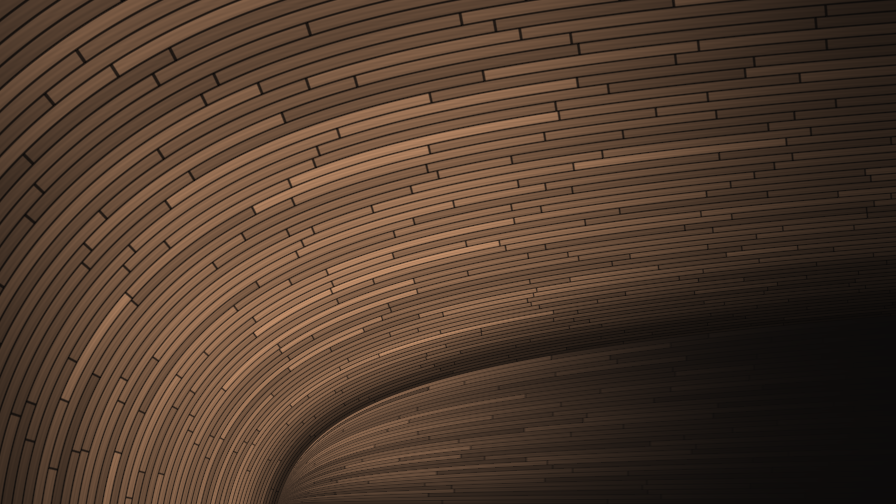
Write a Shadertoy shader that draws this texture.

```glsl
#define BEND 0.1            // growth rate of the inner rim curve
#define RIM vec2(0.52, 0.03) // rim asymptote x, curve scale
#define ROW_STEP 0.030      // relative growth of plank width
#define ROW_SPREAD 6.0
#define UNDER_ROWS 34.0
#define WOOD vec3(0.565, 0.415, 0.305)
#define SHADOW vec3(0.044, 0.038, 0.036)

float hash(vec2 p) {
    return fract(sin(dot(p, vec2(127.1, 311.7))) * 43758.545);
}

// Rim curve: x grows exponentially with height t
vec2 rimPoint(float t) {
    return vec2(RIM.x + RIM.y * exp(t / BEND), t);
}

float rimLean(float t) {
    return RIM.y / BEND * exp(t / BEND);
}

// Height of the rim point nearest to p, found by bisection
float nearestRim(vec2 p) {
    float lo = -0.4, hi = 0.55;
    for (int i = 0; i < 19; i++) {
        float t = 0.5 * (lo + hi);
        if (dot(p - rimPoint(t), vec2(rimLean(t), 1.0)) > 0.0) lo = t;
        else hi = t;
    }
    return 0.5 * (lo + hi);
}

// Closed-form arc length along the rim
float rimLength(float lean) {
    float h = sqrt(1.0 + lean * lean);
    return BEND * (h + log(lean) - log(1.0 + h));
}

// Fine fibres from layered sines
float grain(float along, float across, float seed) {
    float warp = 1.3 * sin(along * 9.0 + seed * 40.0) + 0.7 * sin(along * 31.0 + seed * 17.0);
    return 0.6 * sin(across * 13.0 + warp + seed * 60.0)
         + 0.4 * sin(across * 23.0 - 2.0 * warp + along * 47.0);
}

// One row of boards: x = tone, y = joint mask
vec2 boards(float row, float along, float boardLength, float jointSize, float px) {
    float u = along / boardLength + hash(vec2(row, 3.0)) * 9.0;
    float cell = floor(u);
    float here = cell + 0.7 * hash(vec2(cell, row));
    float next = cell + 1.0 + 0.7 * hash(vec2(cell + 1.0, row));
    float gap = min(abs(u - here), abs(u - next)) * boardLength;
    float id = u < here ? cell - 1.0 : cell;
    return vec2(hash(vec2(id + 7.3, row)), 1.0 - smoothstep(jointSize - px, jointSize + px, gap));
}

// Sweeping shell: rows run parallel to the rim
vec3 shell(vec2 p, float px) {
    float t = nearestRim(p);
    float lean = rimLean(t);
    float d = length(p - rimPoint(t));
    float level = log(1.0 + ROW_SPREAD * d) / ROW_STEP;
    float row = floor(level), across = fract(level);
    float width = ROW_STEP * (1.0 / ROW_SPREAD + d);
    float rowDist = (exp((row + 0.5) * ROW_STEP) - 1.0) / ROW_SPREAD;
    float along = rimLength(lean) + rowDist * atan(lean);

    vec2 board = boards(row, along, 0.26 + 0.34 * rowDist, 0.11 * width, px);
    float tone = 0.80 + 0.26 * board.x + 0.16 * (hash(vec2(row, 51.0)) - 0.5);
    tone += 0.14 * smoothstep(0.86, 1.0, board.x);
    tone *= 1.0 + 0.06 * grain(along, across, board.x);
    tone *= 0.94 + 0.12 * across;

    // Seams and butt joints
    float edge = min(across, 1.0 - across) * width;
    float seam = 1.0 - smoothstep(0.07 * width - px, 0.07 * width + px, edge);
    tone *= (1.0 - 0.8 * seam) * (1.0 - 0.75 * board.y);

    // Broad light, fading toward the rim and the far sides
    float rise = 0.09 + 0.12 * smoothstep(0.7, 1.6, p.x);
    float light = mix(0.2, 1.0, smoothstep(-0.02, rise, d));
    light *= mix(1.0, 0.6, smoothstep(0.3, 0.95, d));
    light *= mix(0.35, 1.0, smoothstep(-0.15, 0.6, p.x + 0.4 * p.y));
    light *= mix(1.0, 0.25, smoothstep(0.8, 1.85, p.x));
    return SHADOW * 0.6 + WOOD * tone * light;
}

// Hollow below the rim: thin rows fanning out into darkness
vec3 hollow(vec2 p, float px) {
    float ceiling = BEND * log(max(p.x - RIM.x, RIM.y * 1.05) / RIM.y);
    float level = UNDER_ROWS * p.y / ceiling;
    float row = floor(level), across = fract(level);
    float width = ceiling / UNDER_ROWS;
    float detail = smoothstep(0.3, 2.0, width / px);
    vec2 board = boards(row + 200.0, p.x, 0.42, 0.002, px);
    float edge = min(across, 1.0 - across) * width;
    float seam = 1.0 - smoothstep(0.07 * width - px, 0.07 * width + px, edge);
    float tone = (0.72 + 0.5 * board.x) * (1.0 - 0.5 * seam) * (1.0 - 0.35 * board.y);
    tone = mix(0.8, tone, detail) * (1.0 + 0.06 * grain(p.x, across, board.x));

    float reach = (p.x - 0.64) / 0.53;
    float light = 0.74 * exp(-reach * reach) * mix(0.55, 1.0, smoothstep(-0.02, 0.13, p.y));
    return SHADOW + WOOD * tone * light;
}

void mainImage(out vec4 fragColor, in vec2 fragCoord) {
    float px = 1.0 / iResolution.y;
    vec2 p = fragCoord * px;
    float lean = rimLean(p.y);
    float inside = (p.x - rimPoint(p.y).x) / sqrt(1.0 + lean * lean);
    vec3 color = mix(shell(p, px), hollow(p, px), smoothstep(-px, px, inside));
    fragColor = vec4(color, 1.0);
}
```
